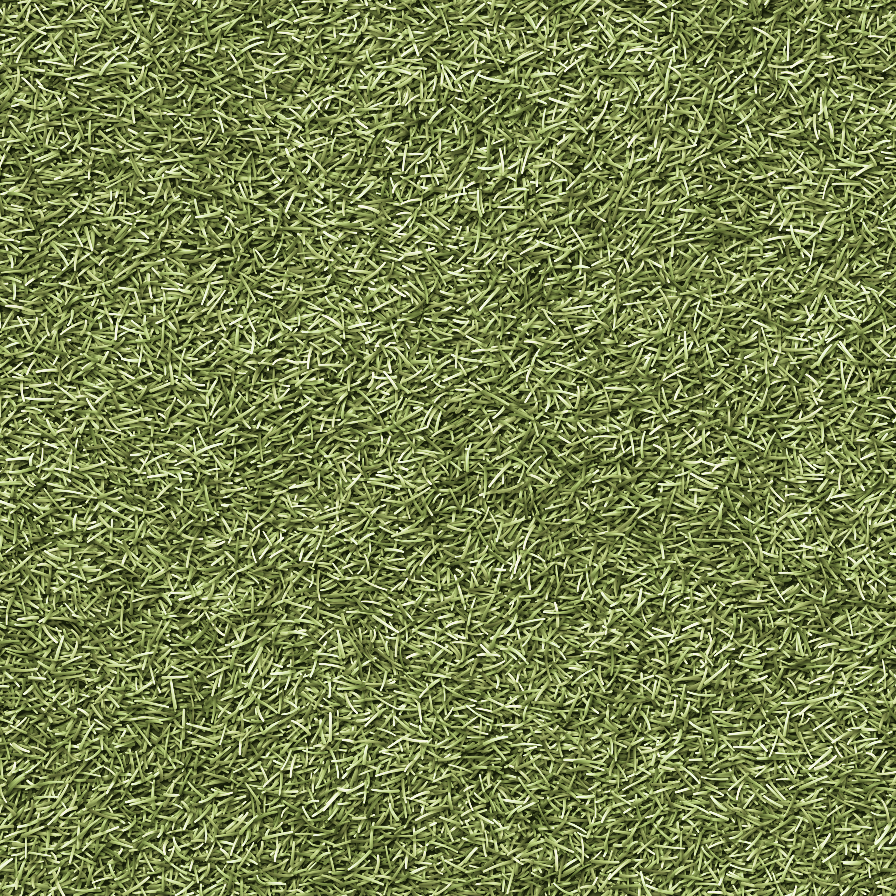
A WebGL 2 fragment shader for this texture:

```glsl
#version 300 es
precision highp float;
// Dense short turf seen from above: layers of slim, tapered blades are
// scattered on jittered grids and painted from the soil upwards. Every blade
// shades what lies below it; the final brightness is mapped to a green ramp.

uniform vec2 u_resolution;
out vec4 fragColor;

const float CELLS = 51.0;      // grid cells across the canvas
const int LAYERS = 7;
const int BLADES_PER_CELL = 2;
const float PI = 3.14159;

vec4 hash4(vec3 p) {
    vec4 q = fract(p.xyzx * vec4(0.1031, 0.1030, 0.0973, 0.1099));
    q += dot(q, q.wzxy + 33.33);
    return fract((q.xxyz + q.yzzw) * q.zywx);
}

float valueNoise(vec2 p, float seed) {
    vec2 i = floor(p), f = fract(p);
    f = f * f * (3.0 - 2.0 * f);
    float a = hash4(vec3(i, seed)).x;
    float b = hash4(vec3(i + vec2(1, 0), seed)).x;
    float c = hash4(vec3(i + vec2(0, 1), seed)).x;
    float d = hash4(vec3(i + vec2(1, 1), seed)).x;
    return mix(mix(a, b, f.x), mix(c, d, f.x), f.y);
}

// Rotates a point into the frame of a blade pointing along the angle.
vec2 toBladeFrame(vec2 p, float angle) {
    float c = cos(angle), s = sin(angle);
    return vec2(c * p.x + s * p.y, c * p.y - s * p.x);
}

// Distance to the slightly curved centre line of a blade.
float spineDistance(vec2 q, float halfLength, float bend) {
    float along = clamp(q.x / halfLength, -1.0, 1.0);
    q.y -= bend * (along * along - 0.4);
    return length(vec2(max(abs(q.x) - halfLength, 0.0), q.y));
}

// Paints one blade over surface = (brightness, warmth).
vec2 paintBlade(vec2 surface, vec2 p, vec4 shape, vec4 look, float flow,
                float clump, float level, float pixel) {
    float spread = (shape.z + look.x - 1.0) * mix(1.3, 1.9, level);
    float angle = 0.25 + flow + spread + PI * step(0.5, look.y);
    float halfLength = mix(0.3, 0.86, shape.w);
    float bend = (look.z - 0.5) * 0.2;

    vec2 q = toBladeFrame(p, angle);
    float along = clamp(q.x / halfLength, -1.0, 1.0);
    float width = mix(0.06, 0.1, look.w) * (0.9 - 0.2 * along);
    float d = spineDistance(q, halfLength, bend);

    // Soft shadow, shifted to the lower right
    vec2 s = toBladeFrame(p - vec2(0.05, -0.08), angle);
    float shade = 1.0 - smoothstep(0.0, 0.26, spineDistance(s, halfLength, bend));
    surface.x *= 1.0 - 0.47 * shade;

    // Lit blade: brighter towards the tip and along one edge
    float tone = mix(0.4, 0.92, fract(look.x * 7.0 + look.w * 3.0));
    tone += 0.2 * along + 0.1 * clamp(q.y / width, -1.0, 1.0) * sign(cos(angle));
    tone *= mix(0.9, 1.08, clump) * mix(0.84, 1.05, level);
    float cover = 1.0 - smoothstep(-0.45 * pixel, 0.45 * pixel, d - width);
    return mix(surface, vec2(tone, look.z), cover);
}

vec2 paintLayer(vec2 surface, vec2 p, float layer, float pixel) {
    float level = layer / float(LAYERS - 1);
    p += layer * vec2(0.37, 0.61);
    vec2 home = floor(p);
    for (int y = -1; y <= 1; y++)
    for (int x = -1; x <= 1; x++) {
        vec2 cell = home + vec2(x, y);
        float flow = (valueNoise(cell * 0.13, 71.0) - 0.5) * 1.2;
        float clump = valueNoise(cell * 0.55, 83.0);
        for (int k = 0; k < BLADES_PER_CELL; k++) {
            float id = layer * 5.0 + float(k) * 2.0;
            vec4 shape = hash4(vec3(cell, id + 3.0));
            vec4 look = hash4(vec3(cell, id + 141.0));
            // Thin out blades in the hollows between clumps
            if (fract(shape.x * 13.0 + look.y * 5.0) > 0.58 + 0.7 * clump) continue;
            surface = paintBlade(surface, p - cell - shape.xy, shape, look,
                                 flow, clump, level, pixel);
        }
    }
    return surface;
}

// Shadow green through leaf green to pale highlights and white glints.
vec3 grassRamp(float tone) {
    float t = tone * 5.0;
    vec3 c = mix(vec3(0.08, 0.105, 0.03), vec3(0.28, 0.32, 0.15), clamp(t, 0.0, 1.0));
    c = mix(c, vec3(0.42, 0.47, 0.235), clamp(t - 1.0, 0.0, 1.0));
    c = mix(c, vec3(0.56, 0.62, 0.345), clamp(t - 2.0, 0.0, 1.0));
    c = mix(c, vec3(0.72, 0.79, 0.475), clamp(t - 3.0, 0.0, 1.0));
    c = mix(c, vec3(0.84, 0.89, 0.66), clamp(t - 4.0, 0.0, 1.0));
    return mix(c, vec3(0.96, 0.97, 0.90), clamp((t - 5.0) * 0.7, 0.0, 1.0));
}

void main() {
    float size = min(u_resolution.x, u_resolution.y);
    vec2 p = gl_FragCoord.xy / size * CELLS;
    float pixel = CELLS / size;

    vec2 surface = vec2(0.2, 0.5);
    for (int i = 0; i < LAYERS; i++)
        surface = paintLayer(surface, p, float(i), pixel);

    // Broad uneven light and stronger contrast, then a slight hue change per blade
    float tone = surface.x * mix(0.95, 1.06, valueNoise(p * 0.09, 97.0));
    tone = 0.48 + 1.36 * (tone - 0.41);
    vec3 color = grassRamp(tone);
    color += (surface.y - 0.5) * vec3(0.04, 0.0, 0.03) * smoothstep(0.0, 0.4, tone);
    fragColor = vec4(clamp(color, 0.0, 1.0), 1.0);
}
```
